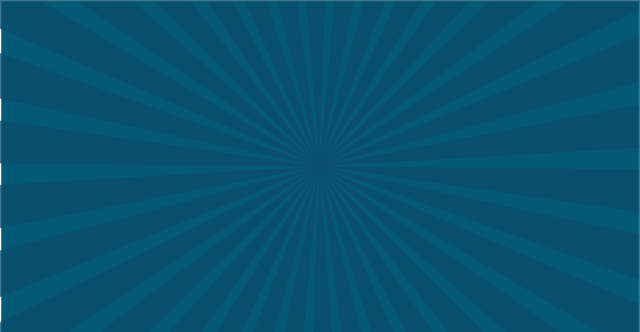
Give the GLSL for this background, as a WebGL 2 fragment shader.

```glsl
#version 300 es
precision highp float;
// Teal sunburst of thin rays spreading from the centre, with a pale hairline rim.
uniform vec2 u_resolution;
out vec4 fragColor;

const float TAU = 6.2831853;

// Antialiased coverage of the region where a signed distance is negative.
float coverage(float dist, float pixel) {
    return clamp(0.5 - dist / pixel, 0.0, 1.0);
}

// Rays evenly spaced by angle in a slightly stretched plane.
float sunburst(vec2 p, float pixel) {
    const float rayCount = 34.0;
    float radius = length(p);
    float turn = atan(p.y / 1.085, p.x + 1e-6) / TAU * rayCount - 0.122;
    float offset = abs(fract(turn + 0.5) - 0.5) - 0.168;
    float ray = coverage(offset * radius * TAU / rayCount, pixel);
    return ray * smoothstep(0.0, 0.06, radius);
}

void main() {
    float pixel = 1.0 / u_resolution.y;
    vec2 uv = gl_FragCoord.xy * pixel;
    vec2 size = u_resolution * pixel;
    float ray = sunburst(uv - size * vec2(0.4987, 0.499), pixel);

    vec3 navy = vec3(0.028, 0.308, 0.428);
    vec3 teal = vec3(0.016, 0.352, 0.458);
    vec3 pale = vec3(0.23, 0.46, 0.56);
    vec3 color = mix(navy, teal, ray);

    // Pale rim on the top and sides; rays stop short of the left side.
    float rim = 0.00376;
    float left = coverage(uv.x - rim, pixel);
    float right = coverage(size.x - uv.x - rim, pixel);
    float top = coverage(size.y - uv.y - rim, pixel);
    color = mix(color, pale, max(top, right));
    color = mix(color, mix(pale, vec3(1.0), ray), left);

    fragColor = vec4(color, 1.0);
}
```
